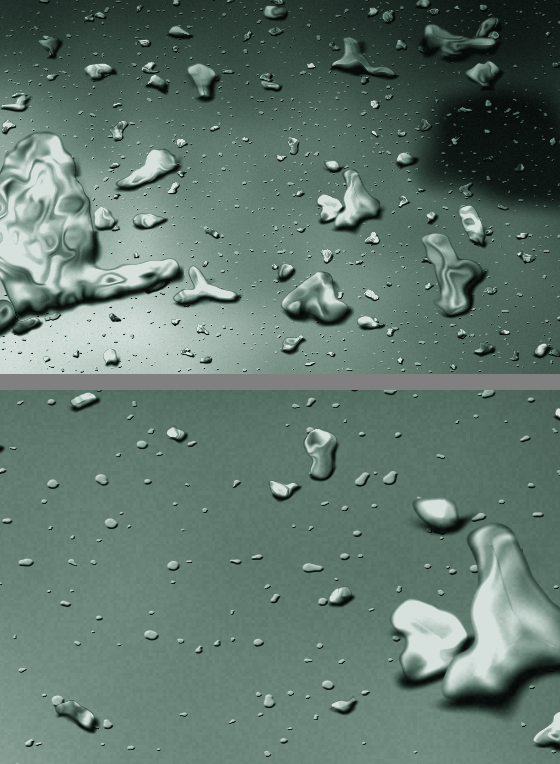
Top, the full canvas; bottom, a detail of the centre.
A WebGL 2 fragment shader for this texture:

```glsl
#version 300 es
precision highp float;
precision highp int;
// Water drops scattered on a dim, glossy sheet lit from the lower left.
// Five layers of hashed cells hold drops made of merged tapered arms; each
// layer is shaded from its distance field with streaks, rims and shadows.

uniform vec2 u_resolution;
out vec4 fragColor;

struct Layer { float cell, radius, reach, density, seed; int arms; };

vec4 hash4(vec2 cell, float seed) {
  uvec4 v = uvec4(ivec4(ivec2(cell), int(seed), 7));
  v = v * 1664525u + 1013904223u;
  for (int i = 0; i < 2; i++) {
    v.x += v.y * v.w;
    v.y += v.z * v.x;
    v.z += v.x * v.y;
    v.w += v.y * v.z;
    v ^= v >> 16u;
  }
  return vec4(v >> 8u) / 16777216.0;
}

vec2 noise2(vec2 p, float seed) {
  vec2 i = floor(p), f = fract(p);
  f = f * f * (3.0 - 2.0 * f);
  vec2 low = mix(hash4(i, seed).xy, hash4(i + vec2(1, 0), seed).xy, f.x);
  vec2 high = mix(hash4(i + vec2(0, 1), seed).xy, hash4(i + 1.0, seed).xy, f.x);
  return mix(low, high, f.y);
}

float smoothMin(float a, float b, float k) {
  float h = max(k - abs(a - b), 0.0) / k;
  return min(a, b) - 0.25 * h * h * k;
}

// Capsule from a to b whose radius runs from ra to rb.
float taper(vec2 p, vec2 a, vec2 b, float ra, float rb) {
  vec2 axis = b - a;
  float t = clamp(dot(p - a, axis) / (dot(axis, axis) + 1e-6), 0.0, 1.0);
  return length(p - a - axis * t) - mix(ra, rb, t);
}

// One drop: arms of random length melted together.
float blob(vec2 q, float r, float turn, vec2 id, Layer L) {
  q.y *= 1.35;
  float d = length(q) - 0.7 * r;
  for (int k = 0; k < L.arms; k++) {
    vec4 h = hash4(id, L.seed + 1.0 + float(k));
    float angle = turn + 2.1 * float(k) + h.x;
    vec2 tip = L.reach * r * h.y * vec2(cos(angle), sin(angle));
    d = smoothMin(d, taper(q, vec2(0), tip, 0.7 * r, r * mix(0.25, 0.85, h.z)), 0.5 * r);
  }
  return d;
}

// Wide spill by the left border.
float pool(vec2 p) {
  float body = taper(p, vec2(0.1, 0.54), vec2(0.1, 0.38), 0.1, 0.165);
  float tongue = taper(p, vec2(0.06, 0.2), vec2(0.45, 0.27), 0.05, 0.035);
  return smoothMin(body, tongue, 0.06);
}

// Distance to the drops of the four nearest cells; far drops are skipped.
float dropField(vec2 p, Layer L) {
  vec2 base = floor(p / L.cell - 0.5);
  float d = L.cell > 0.3 ? min(pool(p), L.cell) : L.cell;
  for (int n = 0; n < 4; n++) {
    vec2 id = base + vec2(n & 1, n >> 1);
    vec4 h = hash4(id, L.seed);
    vec2 q = p - (id + 0.18 + 0.64 * h.yz) * L.cell;
    float r = L.radius * mix(0.6, 1.3, h.w * h.w);
    if (h.x > L.density || length(q) > r * (L.reach + 1.1) + 0.5 * L.radius) continue;
    d = min(d, blob(q, r, 6.283 * h.x / L.density, id, L));
  }
  return d;
}

// Brightness of the sheet: low glow, dark top and a dark wet patch at right.
float sheet(vec2 p) {
  vec2 cloud = noise2(p * 3.0, 71.0) + 0.4 * noise2(p * 8.0, 72.0) - 0.7;
  vec2 glow = (p - vec2(0.2, 0.12)) / vec2(0.72, 0.58);
  float v = 0.34 + 0.5 * exp(-dot(glow, glow));
  v *= 1.0 + 0.35 * cloud.x;
  v *= mix(1.0, 0.5, smoothstep(0.6, 1.05, p.y));
  v *= mix(1.0, 0.5, smoothstep(0.75, 1.4, p.x) * smoothstep(0.3, 0.9, p.y));
  vec2 wet = (p - vec2(1.44, 0.58)) / vec2(0.24, 0.17) + 0.9 * cloud;
  return v * mix(0.25, 1.0, smoothstep(0.7, 1.3, length(wet)));
}

// Face of a drop: lit upper side, broad reflections, fine bent streaks, dark rim.
float dropFace(vec2 p, float d, float facing, Layer L) {
  float r = L.radius, depth = clamp(-d / (0.75 * r), 0.0, 1.0);
  float face = 0.62 + 0.2 * facing * (1.0 - depth);
  if (L.arms > 1) {
    vec2 swirl = noise2(1.1 * p / r, 31.0);
    vec2 along = vec2(3.5 * d / r + 7.0 * swirl.x, 1.2 * p.x / r + 2.0 * swirl.y);
    vec2 streak = noise2(along, 47.0) - 0.5;
    face += 0.6 * (swirl.y - 0.5) + 0.6 * streak.x;
    face *= mix(0.5, 1.0, smoothstep(0.0, 0.16, depth));
  }
  return face * (1.0 - 0.8 * smoothstep(0.5, 0.0, depth) * smoothstep(-0.1, 0.8, -facing));
}

// Paints one layer of drops and its shadows over the brightness below.
float paintDrops(float below, float light, vec2 p, Layer L, float pixel) {
  float r = L.radius, e = max(0.1 * r, 0.5 * pixel);
  if (L.arms > 1) {
    p += 0.7 * r * (noise2(0.6 * p / r, L.seed + 5.0) - 0.5);
    p += 0.3 * r * (noise2(1.7 * p / r, L.seed + 6.0) - 0.5);
  }
  vec3 d = vec3(0);
  for (int k = 0; k < 3; k++) {
    d[k] = dropField(p + e * vec2(k == 1, k == 2), L);
    if (d.x > max(0.4 * r, pixel)) return below;
  }
  vec2 slope = d.yz - d.x;
  float facing = dot(slope / (length(slope) + 1e-5), vec2(-0.5, 0.86));
  below *= 1.0 - 0.9 * smoothstep(0.35 * r, 0.05 * r, d.x) * smoothstep(0.0, 0.7, -facing);
  if (d.x > pixel) return below;
  float face = dropFace(p, d.x, facing, L) * mix(0.6, 1.15, smoothstep(0.05, 0.6, light));
  return mix(below, face, smoothstep(pixel, -pixel, d.x));
}

void main() {
  float pixel = 1.0 / u_resolution.y;
  vec2 p = gl_FragCoord.xy * pixel;
  // Cell, radius, reach, density, seed, arms: from specks to sprawls.
  Layer layers[5] = Layer[5](
    Layer(0.024, 0.0026, 1.8, 0.36, 11.0, 1), Layer(0.038, 0.005, 1.8, 0.42, 123.0, 1),
    Layer(0.085, 0.0135, 1.6, 0.5, 235.0, 2), Layer(0.17, 0.034, 1.6, 0.55, 347.0, 2),
    Layer(0.36, 0.056, 2.7, 0.75, 459.0, 3));
  float light = sheet(p), v = light;
  for (int i = 0; i < 5; i++) v = paintDrops(v, light, p, layers[i], pixel);
  v = clamp(v + 0.03 * (hash4(floor(p * 340.0), 83.0).x - 0.5), 0.04, 0.88);
  // Cool green tone, neutral at both ends.
  fragColor = vec4(v - vec3(0.4, 0.0, 0.16) * v * (1.0 - v), 1.0);
}
```
